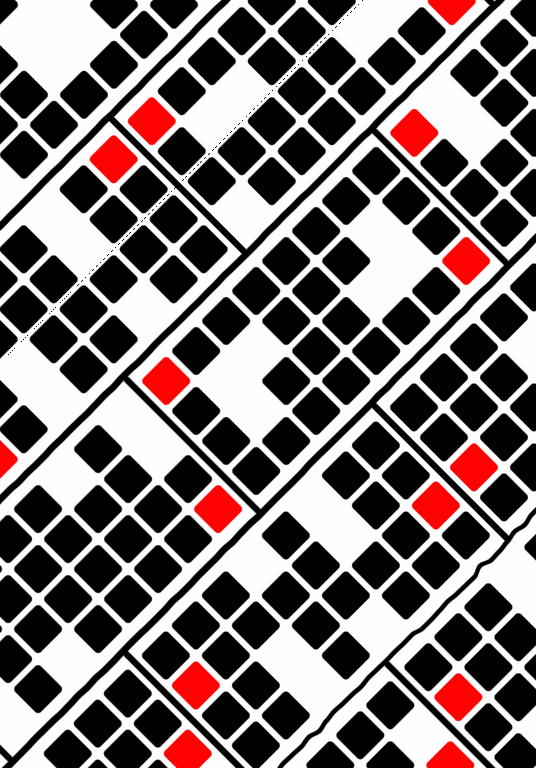
This pattern is drawn by a Shadertoy shader. Its source:

```glsl
// Diagonal ruled panels of rounded black tiles with gaps and two red tiles each
float hash(vec2 p) {
    return fract(sin(dot(p, vec2(127.1, 311.7))) * 43758.5);
}

float noise(float x, float seed) {
    float i = floor(x);
    return mix(hash(vec2(i, seed)), hash(vec2(i + 1.0, seed)), smoothstep(0.0, 1.0, x - i));
}

float roundedBox(vec2 p, float halfSize, float radius) {
    vec2 q = abs(p) - halfSize + radius;
    return length(max(q, 0.0)) + min(max(q.x, q.y), 0.0) - radius;
}

// Each panel is two half turns of one 4 x 4 glyph
bool isGap(vec2 cell, vec2 panel) {
    vec2 start = floor(vec2(hash(panel + 3.1), hash(panel + 7.7)) * vec2(4.0, 3.0));
    vec2 single = floor(vec2(hash(panel + 11.3), hash(panel + 17.9)) * 4.0);
    vec2 along = hash(panel + 23.5) < 0.5 ? vec2(1.0, 0.0) : vec2(0.0, 1.0);
    return cell == start || cell == start + along || cell == single;
}

void mainImage(out vec4 fragColor, in vec2 fragCoord) {
    const vec2 panelSize = vec2(8.27, 4.57);
    float scale = 12.8 / iResolution.y;
    float soft = 1.9 * scale;

    // Turn the grid by 45 degrees; one unit is one tile pitch
    vec2 p = fragCoord * scale;
    p.y = 12.8 - p.y;
    vec2 grid = vec2(p.x - p.y, p.x + p.y);

    // Find the panel, with alternate strips staggered
    float strip = floor((grid.y + 0.805) / panelSize.y);
    float shift = 0.32 - 0.2 * strip + 3.89 * mod(strip, 2.0);
    float column = floor((grid.x - shift) / panelSize.x + 0.5);
    vec2 panel = vec2(column, strip);
    vec2 local = grid - vec2(shift, 1.48) - panel * panelSize;

    // Tiles
    vec2 cell = floor(local + vec2(4.0, 2.0));
    vec2 tilePos = fract(local) - 0.5;
    bool inside = cell.x >= 0.0 && cell.x < 8.0 && cell.y >= 0.0 && cell.y < 4.0;
    vec2 glyph = cell.x < 4.0 ? cell : vec2(7.0, 3.0) - cell;
    float redRow = strip < 3.0 ? 0.0 : 1.0;
    if (strip - 2.0 * column == 3.0) redRow = 3.0 - redRow;
    bool isRed = glyph == vec2(0.0, redRow);
    vec3 color = vec3(0.995);
    if (inside && (isRed || !isGap(glyph, panel))) {
        float cover = clamp(0.5 - roundedBox(tilePos, 0.428, 0.1) / soft, 0.0, 1.0);
        color = mix(color, isRed ? vec3(1.0, 0.01, 0.01) : vec3(0.0), cover);
    }

    // Ruled lines, one of them thin and shaky
    float lineId = strip + step(0.0, local.y);
    bool worn = lineId == 4.0;
    float wobble = (noise(grid.x * 3.5, lineId) - 0.5) * (worn ? 0.11 : 0.02);
    float longLine = abs(local.y - sign(local.y) * 0.5 * panelSize.y + wobble);
    longLine -= worn ? 0.055 : 0.08;
    float crossLine = 0.5 * panelSize.x - abs(local.x) - 0.075;
    float ink = clamp(0.5 - min(longLine, crossLine) / soft, 0.0, 1.0);
    fragColor = vec4(mix(color, vec3(0.0), ink), 1.0);
}
```
